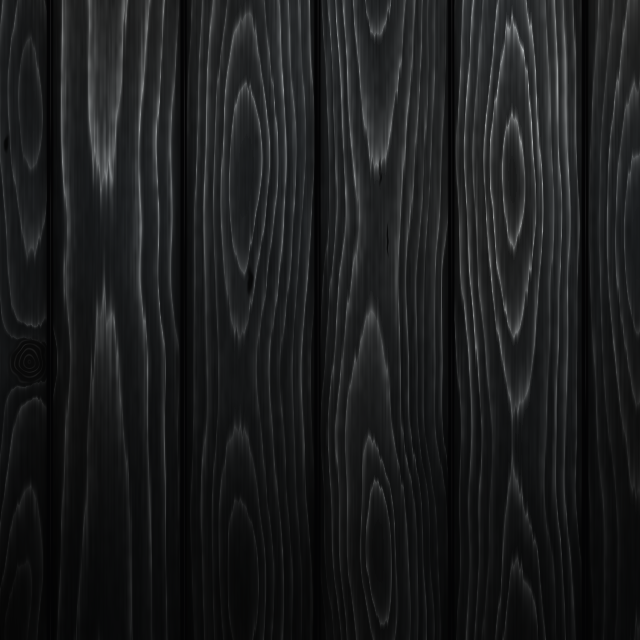
Reproduce this texture procedurally as a Shadertoy shader.

```glsl
// Charred black timber: six upright planks (four whole, two cut by the canvas edge).
// Grain lines are contours of a ring field stretched around two "eyes" per plank,
// with a crisp outer rim, a fibrous inner fade, one knot and a few drying cracks.

const float PLANK_WIDTH = 0.209;
const float FIRST_SEAM = 0.078;
const vec3 WOOD = vec3(0.112, 0.116, 0.118);
const vec3 RIM = vec3(0.43, 0.435, 0.435);
const vec3 GAP = vec3(0.012, 0.011, 0.014);
const vec2 KNOT = vec2(0.046, 0.435);

// Per plank: heart x, height of both eyes, ring spacing
const vec4 PLANKS[6] = vec4[6](
    vec4(0.040, 0.83, 0.03, 0.0140), vec4(0.162, -0.45, 1.70, 0.0200),
    vec4(0.380, 0.73, 0.09, 0.0140), vec4(0.588, 0.14, 1.12, 0.0125),
    vec4(0.803, -0.12, 0.72, 0.0130), vec4(1.000, 0.62, -0.40, 0.0140));

// Crack centre and half size
const vec4 CRACKS[4] = vec4[4](
    vec4(0.390, 0.560, 0.006, 0.030), vec4(0.594, 0.730, 0.003, 0.030),
    vec4(0.606, 0.625, 0.002, 0.035), vec4(0.010, 0.775, 0.005, 0.018));

float hash(vec2 p) {
    vec3 q = fract(p.xyx * 0.1031);
    q += dot(q, q.yzx + 33.33);
    return fract((q.x + q.y) * q.z);
}

float noise(vec2 p) {
    vec2 i = floor(p), f = fract(p);
    f = f * f * (3.0 - 2.0 * f);
    return mix(mix(hash(i), hash(i + vec2(1, 0)), f.x),
               mix(hash(i + vec2(0, 1)), hash(i + vec2(1, 1)), f.x), f.y);
}

float smoothMin(float a, float b, float k) {
    float h = max(k - abs(a - b), 0.0) / k;
    return min(a, b) - 0.25 * h * h * k;
}

// Distance from the trunk's centre line, in ring counts
float ringField(vec2 p, vec4 plank, float seed) {
    float wander = 0.022 * (noise(vec2(seed * 7.3, p.y * 2.6)) - 0.5)
                 + 0.007 * (noise(vec2(seed * 3.1, p.y * 9.0)) - 0.5);
    float u = p.x - plank.x - wander;
    float dy = smoothMin(abs(p.y - plank.y), abs(p.y - plank.z), 0.15);
    float depth = 0.05 * (1.0 - exp(-4.0 * dy)) + 0.02 * dy;
    float r = length(vec2(u, depth));
    r += 0.0024 * (noise(p * vec2(330.0, 7.0)) - 0.5);
    r += 0.0040 * (noise(p * vec2(55.0, 5.0) + seed) - 0.5);
    vec2 k = (p - KNOT) * vec2(1.0, 0.75);
    r += 0.035 * exp(-dot(k, k) / 0.0011);
    float q = r / plank.w;
    return q - 0.6 + 0.7 * (noise(vec2(q * 0.8, seed * 5.7)) - 0.5);
}

// Bright outer rim that fades towards the heart
float grainLine(float q, float spacing, float seed, float pixel) {
    float id = ceil(q - 0.15);
    float inward = (id - q) * spacing;
    float line = inward > 0.0
        ? 0.72 * exp(-inward / 0.0018) + 0.28 * exp(-inward / 0.0055)
        : exp(inward / (0.5 * pixel));
    return line * step(0.5, id) * mix(0.4, 1.1, hash(vec2(id, seed + 11.0)));
}

void mainImage(out vec4 fragColor, in vec2 fragCoord) {
    vec2 p = fragCoord / iResolution.xy;
    float pixel = 1.0 / iResolution.y;
    float across = (p.x - FIRST_SEAM) / PLANK_WIDTH;
    float index = clamp(floor(across) + 1.0, 0.0, 5.0);
    vec4 plank = PLANKS[int(index)];

    // Light falls from above and right of centre
    float light = mix(0.3, 1.12, smoothstep(-0.05, 0.95, p.y));
    light *= 1.0 - 0.9 * (p.x - 0.62) * (p.x - 0.62);

    // Wood body and fibres
    float fibre = 0.6 * noise(p * vec2(420.0, 14.0)) + 0.4 * noise(p * vec2(170.0, 50.0));
    float stain = noise(p * vec2(22.0, 3.0) + index * 4.0);
    vec3 color = WOOD * light * (0.6 + 0.35 * fibre + 0.4 * stain);
    color *= mix(vec3(1.03, 1.0, 0.96), vec3(0.95, 1.0, 1.05), noise(p * vec2(9.0, 3.0)));

    // Grain
    float q = ringField(p, plank, index);
    float line = grainLine(q, plank.w, index, pixel);
    float wear = (0.45 + 0.8 * fibre) * (0.65 + 0.6 * noise(p * vec2(12.0, 4.0) + 9.0));
    color += RIM * line * wear * light;

    // Knot
    vec2 k = (p - KNOT) * vec2(1.0, 0.8);
    float radius = length(k) + 0.006 * (noise(p * 70.0) - 0.5);
    float knot = 1.0 - smoothstep(0.022, 0.036, radius);
    float rings = pow(0.5 + 0.5 * cos(radius * 900.0), 4.0);
    vec3 knotColor = vec3(0.035) + 0.09 * rings * noise(p * 60.0 + 3.0);
    color = mix(color, knotColor, knot);

    // Drying cracks
    for (int i = 0; i < 4; i++) {
        vec2 d = (p - CRACKS[i].xy) / CRACKS[i].zw;
        d.x += 0.8 * (noise(vec2(p.y * 90.0, float(i))) - 0.5);
        color *= 1.0 - 0.75 * (1.0 - smoothstep(0.3, 1.0, length(d)));
    }

    // Seams: soft bevel, black gap and a faint ridge inside it
    float side = (across - round(across)) * PLANK_WIDTH;
    float edge = abs(side);
    color *= mix(0.5, 1.0, smoothstep(0.004, 0.022, edge));
    color = mix(GAP, color, smoothstep(0.0035, 0.0035 + 2.0 * pixel, edge));
    float ridge = exp(-pow((side - 0.001) / max(0.0009, 0.5 * pixel), 2.0));
    color += 0.09 * ridge * light * noise(vec2(p.y * 12.0, index));

    fragColor = vec4(clamp(color, 0.0, 1.0), 1.0);
}
```
